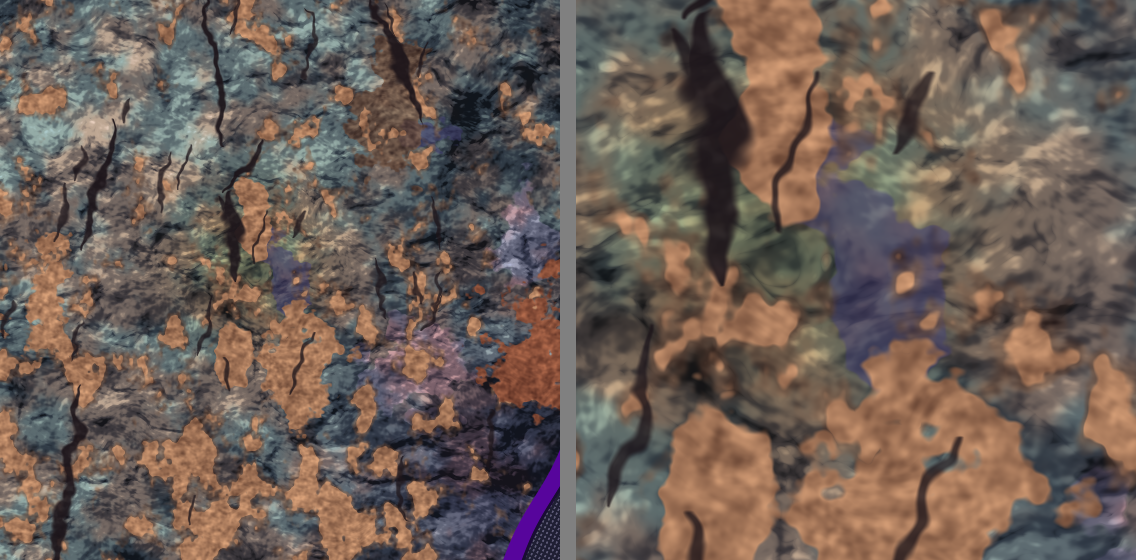
Left, the full canvas; right, a detail of the centre.
Give the GLSL for this texture, as a WebGL 2 fragment shader.

```glsl
#version 300 es
precision highp float;

uniform vec2 u_resolution;
out vec4 fragColor;

float hash(vec2 p) {
  vec3 q = fract(p.xyx * 0.1031);
  q += dot(q, q.yzx + 33.33);
  return fract((q.x + q.y) * q.z);
}

float noise(vec2 p) {
  vec2 i = floor(p), f = fract(p);
  f = f * f * (3.0 - 2.0 * f);
  return mix(mix(hash(i), hash(i + vec2(1, 0)), f.x),
             mix(hash(i + vec2(0, 1)), hash(i + vec2(1, 1)), f.x), f.y);
}

mat2 rotation(float a) { return mat2(cos(a), sin(a), -sin(a), cos(a)); }

float fbm(vec2 p, int octaves) {
  float sum = 0.0, amp = 0.5, total = 0.0;
  for (int i = 0; i < octaves; i++) {
    sum += amp * noise(p);
    total += amp;
    amp *= 0.55;
    p = rotation(0.5) * p * 2.03 + 11.7;
  }
  return sum / total;
}

// Folded noise: zero along winding creases
float creases(vec2 p) {
  float sum = 0.0, amp = 0.52;
  for (int i = 0; i < 4; i++) {
    sum += amp * abs(2.0 * noise(p) - 1.0);
    amp *= 0.55;
    p = rotation(0.3) * p * 2.1 + 5.3;
  }
  return sum;
}

vec2 warp(vec2 p) { return vec2(fbm(p, 3), fbm(p + 17.3, 3)) - 0.5; }

// x: total height, y: plates only
vec2 relief(vec2 p) {
  vec2 q = p + 0.07 * warp(p * 8.0);
  float plates = creases(q * vec2(12.0, 18.0));
  float grain = fbm(q * vec2(52.0, 80.0), 3);
  return vec2(0.6 * plates + 0.45 * grain, plates);
}

float patchMask(vec2 p, vec2 centre, vec2 radius, float rough) {
  return 1.0 - smoothstep(0.9, 1.08, length((p - centre) / radius) + rough);
}

float glow(vec2 p, vec2 centre, vec2 radius) {
  vec2 d = (p - centre) / radius;
  return exp(-dot(d, d));
}

// Tapered fissure from a to b
float crack(vec2 p, vec2 a, vec2 b, float width) {
  vec2 ab = b - a;
  float t = clamp(dot(p - a, ab) / dot(ab, ab), 0.0, 1.0);
  float w = width * (1.0 - pow(abs(2.0 * t - 1.0), 2.0));
  return 1.0 - smoothstep(0.5 * w, w + 0.003, length(p - a - ab * t));
}

float fissures(vec2 p) {
  float m = crack(p, vec2(0.15, 0.55), vec2(0.20, 0.78), 0.009);
  m = max(m, crack(p, vec2(0.41, 0.50), vec2(0.42, 0.66), 0.021));
  m = max(m, crack(p, vec2(0.41, 0.66), vec2(0.47, 0.75), 0.007));
  m = max(m, crack(p, vec2(0.40, 0.74), vec2(0.37, 1.00), 0.007));
  m = max(m, crack(p, vec2(0.10, -0.05), vec2(0.145, 0.32), 0.014));
  m = max(m, crack(p, vec2(0.75, 0.78), vec2(0.67, 1.00), 0.012));
  for (int i = 0; i < 26; i++) {
    float k = float(i);
    vec2 a = vec2(hash(vec2(k, 3.1)), hash(vec2(k, 8.7)));
    vec2 b = a + vec2(0.05 * hash(vec2(k, 5.9)) - 0.015, 0.04 + 0.08 * hash(vec2(k, 2.3)));
    m = max(m, 0.85 * crack(p, a, b, 0.002 + 0.004 * hash(vec2(k, 6.4))));
  }
  return m;
}

// Bright band and woven edge across the lower right corner
vec3 addStrap(vec3 col, vec2 p) {
  float d = dot(p - vec2(0.898, 0.0), vec2(0.894, -0.447)) + 0.004 * sin(p.y * 28.0);
  vec2 w = abs(fract(rotation(0.46) * p * 130.0) - 0.5);
  vec3 weave = mix(vec3(0.12, 0.12, 0.20), vec3(0.36, 0.35, 0.46), smoothstep(0.2, 0.4, w.x) * smoothstep(0.1, 0.35, w.y));
  vec3 strap = mix(vec3(0.34, 0.02, 0.61), vec3(0.10, 0.05, 0.20), smoothstep(0.029, 0.031, d));
  strap = mix(strap, weave, smoothstep(0.034, 0.037, d));
  return mix(col, strap, smoothstep(-0.001, 0.0015, d));
}

void main() {
  vec2 p = gl_FragCoord.xy / u_resolution;
  vec2 h = relief(p);
  float slope = h.x - relief(p + vec2(-0.003, 0.0045)).x;
  float blotch = fbm(p * vec2(17.0, 21.0) + 40.0, 4) - 0.5;
  float fine = fbm(p * 110.0, 2) - 0.5;
  float shade = smoothstep(0.5, 1.0, p.x);

  // Grey bark: pale at upper left, dim at right
  float tone = 0.43 + 0.22 * glow(p, vec2(0.24, 0.83), vec2(0.22, 0.17))
    + 0.11 * glow(p, vec2(0.56, 0.78), vec2(0.16, 0.22))
    - 0.12 * shade - 0.13 * glow(p, vec2(0.88, 0.12), vec2(0.25))
    - 0.12 * glow(p, vec2(0.05, 1.0), vec2(0.16, 0.1));
  float pale = patchMask(p, vec2(0.93, 0.57), vec2(0.055, 0.085), blotch * 2.2)
    + patchMask(p, vec2(0.76, 0.34), vec2(0.09, 0.08), blotch * 2.4);
  tone += 0.2 * pale + 0.8 * slope + 0.75 * blotch + 0.25 * fine;
  tone -= 0.25 * (1.0 - smoothstep(0.08, 0.3, h.y));
  vec3 col = mix(vec3(0.07, 0.08, 0.11), vec3(0.21, 0.22, 0.27), smoothstep(0.0, 0.26, tone));
  col = mix(col, vec3(0.41, 0.41, 0.44), smoothstep(0.24, 0.50, tone));
  col = mix(col, vec3(0.66, 0.65, 0.65), smoothstep(0.50, 0.72, tone));
  col = mix(col, vec3(0.84, 0.84, 0.88), smoothstep(0.74, 1.0, tone));

  // Lichen, ochre and violet tints
  float hue = fbm(p * 13.0 + 80.0, 4);
  col *= mix(vec3(0.88, 1.03, 1.0), vec3(1.12, 1.0, 0.88), smoothstep(0.36, 0.64, hue));
  col *= mix(vec3(1), vec3(1.1, 1.0, 0.72), 0.8 * glow(p, vec2(0.45, 0.53), vec2(0.13, 0.13)));
  col *= mix(vec3(1), vec3(1.08, 0.9, 1.12), max(0.8 * glow(p, vec2(0.9, 0.12), vec2(0.25)), 0.7 * min(pale, 1.0)));
  float stain = patchMask(p, vec2(0.51, 0.53), vec2(0.035, 0.06), blotch * 4.0)
    + patchMask(p, vec2(0.76, 0.76), vec2(0.03, 0.03), blotch * 4.0);
  col = mix(col, vec3(0.27, 0.25, 0.46), 0.5 * min(stain, 1.0));

  // Exposed inner bark
  float rough = blotch * 2.6 + fine * 0.3;
  float bare = patchMask(p, vec2(0.08, 0.47), vec2(0.06, 0.08), rough);
  bare = max(bare, patchMask(p, vec2(0.53, 0.34), vec2(0.065, 0.075), rough));
  bare = max(bare, patchMask(p, vec2(0.42, 0.36), vec2(0.03, 0.05), rough));
  bare = max(bare, patchMask(p, vec2(0.455, 0.60), vec2(0.025, 0.06), rough));
  float russet = patchMask(p, vec2(0.98, 0.38), vec2(0.13, 0.09), rough - 1.2 * (p.y - 0.36));
  float spread = 0.16 * glow(p, vec2(0.48, 0.12), vec2(0.32, 0.24)) - 0.05 * shade;
  float flecks = fbm(p * vec2(20.0, 17.0) + 130.0, 4) + spread;
  bare = max(bare, smoothstep(0.65, 0.69, flecks));
  float rust = max(0.65 * smoothstep(0.56, 0.66, flecks), 0.8 * patchMask(p, vec2(0.70, 0.80), vec2(0.06, 0.11), rough));
  float flake = clamp(0.55 + 1.1 * slope + 0.8 * fine + 0.4 * blotch, 0.0, 1.0);
  col = mix(col, mix(vec3(0.20, 0.12, 0.10), vec3(0.60, 0.46, 0.36), flake), rust);
  col = mix(col, mix(vec3(0.42, 0.28, 0.21), vec3(0.86, 0.64, 0.48), flake), bare);
  col = mix(col, mix(vec3(0.32, 0.16, 0.12), vec3(0.70, 0.42, 0.30), flake), russet);

  // Deep fissures with warm shadow
  float gap = fissures(p + 0.045 * warp(p * 22.0));
  col = mix(col, vec3(0.11, 0.08, 0.10) + 0.08 * max(fine + blotch, 0.0), 0.92 * gap);

  fragColor = vec4(clamp(addStrap(col, p), 0.0, 1.0), 1.0);
}
```
